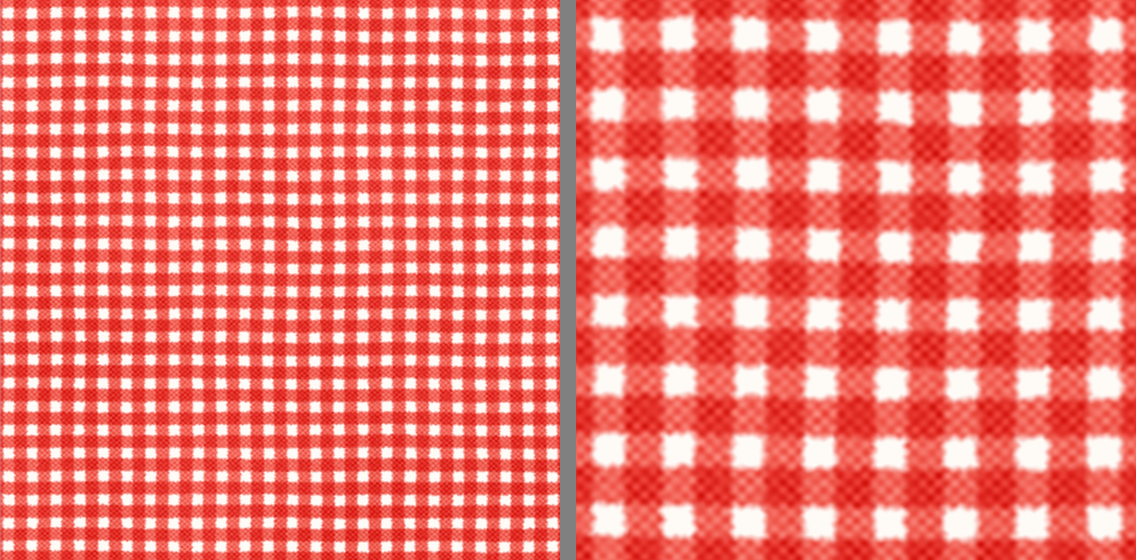
Left: the whole. Right: its middle third, enlarged.
A WebGL 1 fragment shader for this pattern:

```glsl
precision highp float;

uniform vec2 u_resolution;

vec2 hashGradient(vec2 cell) {
  vec2 p = fract(cell * vec2(0.1031, 0.1137));
  p += dot(p, p.yx + 33.33);
  float angle = 6.2832 * fract((p.x + p.y) * p.x * 7.31);
  return vec2(cos(angle), sin(angle));
}

float gradientNoise(vec2 p) {
  vec2 i = floor(p);
  vec2 f = p - i;
  vec2 w = f * f * f * (f * (f * 6.0 - 15.0) + 10.0);
  float a = dot(hashGradient(i), f);
  float b = dot(hashGradient(i + vec2(1, 0)), f - vec2(1, 0));
  float c = dot(hashGradient(i + vec2(0, 1)), f - vec2(0, 1));
  float d = dot(hashGradient(i + vec2(1, 1)), f - vec2(1, 1));
  return mix(mix(a, b, w.x), mix(c, d, w.x), w.y);
}

// 1 in the undyed gap at the centre of each repeat, 0 in the dyed stripe
float undyedGap(float t, float softness) {
  float fromCentre = abs(fract(t) - 0.5);
  return 1.0 - smoothstep(0.23 - softness, 0.23 + softness, fromCentre);
}

void main() {
  vec2 uv = gl_FragCoord.xy / u_resolution;
  float pixel = 1.0 / min(u_resolution.x, u_resolution.y);

  // Check coordinates, with slow drift of the cloth
  vec2 check = uv * vec2(23.7, 24.16) + vec2(0.13, -0.10);
  check.y += 0.05 * (uv.x - 0.5);
  check += 0.09 * vec2(gradientNoise(uv * 5.0 + 3.7), gradientNoise(uv * 6.0 + 19.2));

  // Ragged print edges, thread by thread
  vec2 thread = check * vec2(8.6, 9.2);
  vec2 ragged = 0.07 * vec2(gradientNoise(thread * vec2(0.3, 0.9)),
                            gradientNoise(thread * vec2(0.9, 0.3) + 41.0));
  float softness = max(0.075, 24.0 * pixel);
  float gapX = undyedGap(check.x + ragged.x, softness);
  float gapY = undyedGap(check.y + ragged.y, softness);
  float white = gapX * gapY;

  // Plain weave with uneven threads, faded out when too fine to resolve
  float weave = sin(3.1416 * thread.x) * sin(3.1416 * thread.y);
  weave *= 0.85 + 0.8 * gradientNoise(thread * 0.35 + 7.0);
  weave += 0.8 * gradientNoise(thread * 0.8 + 63.0);
  weave *= 1.0 - smoothstep(0.4, 0.9, 220.0 * pixel);

  // Single and double layers of dye
  vec3 red = vec3(0.89, 0.19, 0.16) + weave * vec3(0.055, 0.09, 0.085);
  vec3 pink = vec3(0.955, 0.40, 0.355) + weave * vec3(0.025, 0.11, 0.11);
  vec3 color = mix(red, pink, max(gapX, gapY));

  // Uneven fading, paler toward the top
  float fade = 0.03 * (uv.y - 0.5) + 0.05 * gradientNoise(uv * 4.0 + 11.0);
  color += fade * vec3(0.5, 1.0, 1.0);
  color = mix(color, vec3(0.995, 0.98, 0.965), white);

  // Dull sliver along the left border
  float border = 1.0 - smoothstep(0.001, 0.004, uv.x);
  color = mix(color, vec3(0.83, 0.52, 0.56), 0.5 * border);

  gl_FragColor = vec4(clamp(color, 0.0, 1.0), 1.0);
}
```
